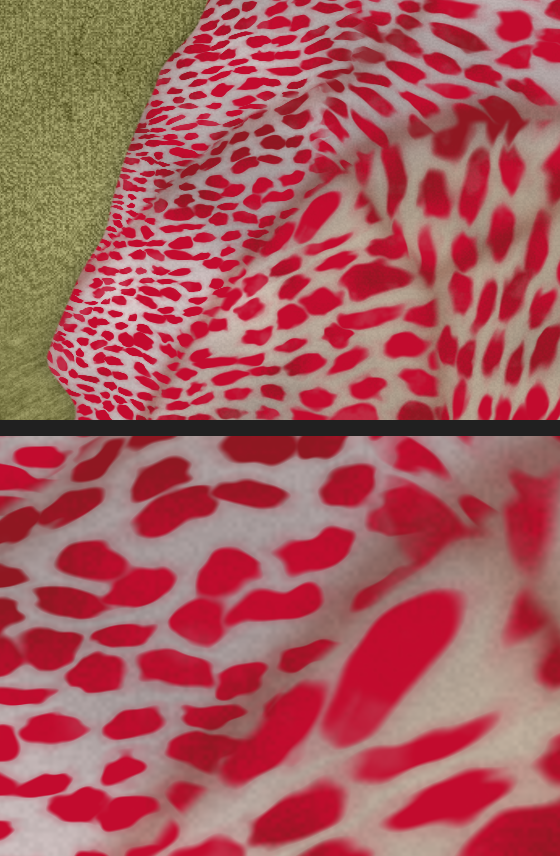
Top, the full canvas; bottom, a detail of the centre.
A Shadertoy shader for this texture:

```glsl
// Draped white cloth with red brush dashes, lying on olive sandy ground.

const vec3 CLOTH_COOL = vec3(0.73, 0.68, 0.68);
const vec3 CLOTH_WARM = vec3(0.71, 0.645, 0.57);
const vec3 CREASE_TINT = vec3(0.97, 0.72, 0.68);
const vec3 RED_LIT = vec3(0.76, 0.045, 0.18);
const vec3 RED_DEEP = vec3(0.56, 0.09, 0.13);
const vec3 SAND_DARK = vec3(0.40, 0.39, 0.20);
const vec3 SAND_LIGHT = vec3(0.64, 0.63, 0.42);

float hash(vec2 p) {
    return fract(sin(dot(p, vec2(127.1, 311.7))) * 43758.5453);
}

float noise(vec2 p) {
    vec2 i = floor(p), f = fract(p);
    f = f * f * (3.0 - 2.0 * f);
    return mix(mix(hash(i), hash(i + vec2(1, 0)), f.x),
               mix(hash(i + vec2(0, 1)), hash(i + vec2(1, 1)), f.x), f.y);
}

float fbm(vec2 p) {
    float sum = 0.0, gain = 0.53;
    for (int i = 0; i < 4; i++) {
        sum += gain * noise(p);
        p = p * 2.03 + 17.3;
        gain *= 0.5;
    }
    return sum;
}

vec2 rotate(vec2 p, float a) {
    return vec2(cos(a) * p.x + sin(a) * p.y, cos(a) * p.y - sin(a) * p.x);
}

// Soft bell around zero, used for creases and shadows
float ridge(float d, float width) {
    return exp(-d * d / (width * width));
}

// Dashes that fan out from a centre and grow with distance from it
float dashes(vec2 p, vec2 centre, float density, float aspect, float soft, float seed) {
    vec2 q = p - centre;
    vec2 uv = density * vec2(log(length(q)) / aspect, atan(q.y, q.x));
    uv += 0.6 * vec2(noise(uv * 0.8 + seed), noise(uv * 0.8 + seed + 40.0));
    uv += 0.20 * vec2(noise(uv * 4.0 + 9.0), noise(uv * 4.0 + 71.0));
    float sum = 0.0;
    for (int j = -1; j <= 1; j++) {
        float row = floor(uv.y) + float(j);
        float x = uv.x + hash(vec2(row, seed));
        for (int i = -1; i <= 1; i++) {
            vec2 cell = vec2(floor(x) + float(i), row);
            float h1 = hash(cell + seed), h2 = hash(cell + seed + 31.7);
            vec2 o = vec2(x, uv.y) - cell - 0.5 - 0.40 * (vec2(h1, h2) - 0.5);
            o.y += o.x * (h2 - 0.5) * 0.5;
            vec2 radius = vec2(0.33 + 0.18 * h2, 0.28 + 0.14 * h1);
            sum += exp(-12.0 * length(o / radius));
        }
    }
    // Smooth union, with noise that joins some dashes and thins others
    float d = -log(sum) / 12.0 - 0.3 * (noise(uv * 1.7 + seed + 13.0) - 0.5);
    float core = 1.0 - smoothstep(1.0 - soft, 1.0 + soft, d);
    float bleed = 1.0 - smoothstep(0.9, 1.6, d);
    return max(core, 0.2 * bleed);
}

float clothEdge(float y) {
    return 0.05 + 0.40 * y + 0.13 * smoothstep(0.16, 0.0, y)
         + 0.045 * smoothstep(0.82, 0.95, y) + 0.02 * ridge(y - 0.45, 0.08)
         + 0.006 * (noise(vec2(y * 14.0, 3.0)) - 0.5);
}

vec3 sand(vec2 p) {
    float near = smoothstep(0.45, 0.1, p.y);
    float grain = 0.8 * noise(p * 270.0) + 0.2 * noise(p * 120.0);
    vec2 s = rotate(p, 0.5);
    float streak = 0.5 * fbm(s * vec2(14.0, 75.0)) + 0.5 * fbm(s * vec2(50.0, 200.0));
    float light = 0.46 + 0.20 * ridge(p.y - 0.45, 0.25) + 0.4 * (fbm(p * 6.0) - 0.5);
    light += mix(1.6 * (grain - 0.5), 1.6 * (streak - 0.5) + 0.6 * (grain - 0.5), near);
    float crack = ridge(fbm(p * 9.0 + 5.0) - 0.5, 0.012) * smoothstep(0.5, 0.7, p.y);
    light -= 0.6 * crack * noise(p * 30.0);
    return mix(SAND_DARK, SAND_LIGHT, light);
}

vec3 cloth(vec2 p, float edgeDistance) {
    vec2 w = p + 0.045 * (vec2(fbm(p * 5.0), fbm(p * 5.0 + 50.0)) - 0.5);

    // Signed distances to the folds that divide the cloth
    float upperFold = w.y - 0.444 - 0.76 * (w.x - 0.26) + 0.03 * sin(w.x * 9.0);
    float reach = max(1.15 - w.x, 0.0);
    float mainFold = w.y - 0.71 + 1.1 * reach * reach;
    float sideFold = w.x - 1.04 + 0.75 * max(w.y - 0.3, 0.0);
    float lowFold = w.y - 0.5 + 0.55 * (1.33 - w.x);

    // Each panel has its own dash size, direction and focus
    float left = dashes(w, vec2(-0.3, 0.68), 31.0, 2.1, 0.15, 1.0);
    float lower = dashes(w, vec2(-0.45, 0.36), 27.0, 1.65, 0.17, 5.0);
    float right = dashes(w, vec2(0.2, 1.15), 15.0, 2.0, 0.20, 11.0);
    float front = dashes(w, vec2(-0.1, 0.0), 14.0, 1.8, 0.22, 17.0);
    float steep = dashes(w, vec2(0.92, -0.7), 15.0, 2.1, 0.30, 23.0);
    float back = mix(lower, right, smoothstep(0.72, 0.80, w.x));
    float upper = mix(left, right, smoothstep(0.80, 0.88, w.x));
    back = mix(back, upper, smoothstep(-0.01, 0.01, upperFold));
    front = mix(front, steep, smoothstep(-0.015, 0.015, sideFold));
    float ink = mix(front, back, smoothstep(-0.01, 0.01, mainFold));

    // Thin washes of dye and broad light over the drapery
    ink *= 0.80 + 0.20 * smoothstep(0.22, 0.45, fbm(p * 16.0 + 8.0));
    float warm = smoothstep(0.1, -0.15, mainFold) * (0.5 + 0.5 * smoothstep(0.4, 1.1, p.x));
    float crease = 0.8 * ridge(mainFold - 0.02, 0.04) + 0.45 * ridge(upperFold + 0.02, 0.03);
    crease += 0.5 * ridge(sideFold, 0.035) * smoothstep(0.02, -0.02, mainFold);
    crease += 0.6 * ridge(lowFold, 0.03) * smoothstep(0.0, 0.06, sideFold);
    crease = min(crease + 0.4 * ridge(edgeDistance, 0.025), 1.0);
    float light = 0.77 + 0.44 * fbm(p * 3.5 + 20.0) - 0.15 * crease;
    light += 0.07 * (noise(p * 260.0) - 0.5);
    vec3 fabric = mix(CLOTH_COOL, CLOTH_WARM, warm) * light;
    fabric *= mix(vec3(1.0), CREASE_TINT, crease);
    float dyeDepth = light + 0.3 * (noise(p * 9.0 + 60.0) - 0.5);
    vec3 dye = mix(RED_DEEP, RED_LIT, smoothstep(0.78, 1.0, dyeDepth));
    return mix(fabric, dye, ink);
}

void mainImage(out vec4 fragColor, in vec2 fragCoord) {
    vec2 p = fragCoord / iResolution.y;
    float edgeDistance = p.x - clothEdge(p.y);
    vec3 ground = sand(p) * (1.0 - 0.12 * ridge(edgeDistance, 0.03));
    vec3 color = mix(ground, cloth(p, edgeDistance), smoothstep(-0.004, 0.004, edgeDistance));
    fragColor = vec4(color, 1.0);
}
```
